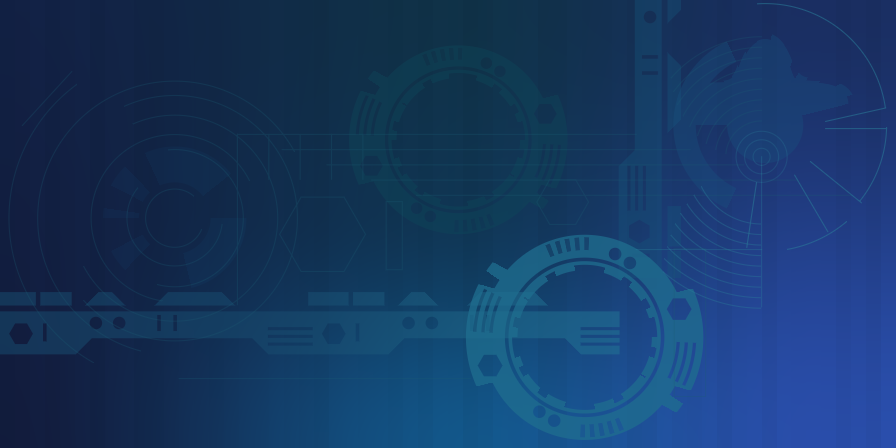
Give the GLSL for this background, as a Shadertoy shader.

```glsl
float hash(float n) { return fract(sin(n * 91.7) * 437.58); }

// Antialiased coverage of a filled distance and of a thin outline
float fill(float d) { return clamp(0.5 - d * iResolution.y, 0.0, 1.0); }
float stroke(float d) { return fill(abs(d) - 0.0012); }

float box(vec2 p, vec2 halfSize) {
    vec2 d = abs(p) - halfSize;
    return max(d.x, d.y);
}

float hexagon(vec2 p, float r) {
    p = abs(p);
    return max(p.y, 0.5 * p.y + 0.866 * p.x) - r;
}

float segment(vec2 p, vec2 a, vec2 b) {
    vec2 ab = b - a;
    return length(p - a - ab * clamp(dot(p - a, ab) / dot(ab, ab), 0.0, 1.0));
}

// Circle arc from angle a0, spanning counter-clockwise
float arc(vec2 p, float r, float a0, float span) {
    float a = mod(atan(p.y, p.x) - a0, 6.2832);
    return stroke(length(p) - r) * step(a, span);
}

// Machined ring; both halves share the same cut-outs
float gear(vec2 p) {
    if (dot(p, vec2(0.56, 0.83)) < 0.0) p = -p;
    float r = length(p), a = atan(p.y, p.x);
    float bulge = smoothstep(0.48, 0.44, abs(a + 0.02)) + smoothstep(2.42, 2.46, a);
    float body = max(r - 0.229 - 0.036 * bulge, 0.178 - r);
    float tooth = step(0.4, hash(floor(a * 7.0)));
    float rim = max(r - 0.17, 0.162 - 0.012 * tooth - r);
    float cuts = hexagon(p - vec2(0.211, 0.063), 0.024);
    cuts = min(cuts, length(p - vec2(0.101, 0.166)) - 0.014);
    cuts = min(cuts, length(p - vec2(0.068, 0.186)) - 0.014);
    float spokes = max(abs(fract(a * 10.0) - 0.5) - 0.2, 0.0) * 0.02;
    cuts = min(cuts, max(max(abs(a - 1.75) - 0.25, spokes - 0.0005), abs(r - 0.209) - 0.014));
    float grooves = (abs(fract(r * 55.0) - 0.5) - 0.2) / 55.0;
    cuts = min(cuts, max(max(abs(a + 0.25) * 0.2 - 0.04, grooves), abs(r - 0.225) - 0.027));
    return max(fill(body) * (1.0 - fill(cuts)), fill(rim));
}

// Repeating girder: x runs along it, y = 0 is the axis of the main rail
float beam(vec2 p) {
    float u = mod(p.x + 0.15, 0.698) - 0.15, v = p.y;
    float rail = abs(v) - 0.03;
    float plate = max(abs(u - 0.035) - v - 0.2, abs(v + 0.033) - 0.033);
    float tabs = min(abs(u - 0.035) - 0.045, abs(u - 0.125) - 0.035);
    tabs = min(tabs, abs(u - 0.235) + (v - 0.043) - 0.045);
    tabs = min(tabs, abs(u - 0.435) + (v - 0.043) - 0.09);
    float body = min(min(rail, plate), max(tabs, abs(v - 0.058) - 0.015));
    vec2 q = vec2(u, v);
    float cuts = min(hexagon(q - vec2(0.047, -0.02), 0.023), box(q - vec2(0.1, -0.017), vec2(0.004, 0.02)));
    cuts = min(cuts, length(vec2(abs(u - 0.24) - 0.026, v - 0.004)) - 0.014);
    float slots = (abs(fract(v * 58.0) - 0.5) - 0.2) / 58.0;
    cuts = min(cuts, max(box(q - vec2(-0.05, -0.026), vec2(0.05, 0.026)), slots));
    cuts = min(cuts, box(vec2(abs(u - 0.373) - 0.018, v - 0.004), vec2(0.004, 0.018)));
    return fill(body) * (1.0 - fill(cuts));
}

vec3 backdrop(vec2 uv) {
    vec3 left = mix(vec3(0.07, 0.11, 0.24), vec3(0.07, 0.13, 0.27), uv.y);
    vec3 middle = mix(vec3(0.07, 0.34, 0.54), vec3(0.06, 0.21, 0.33), smoothstep(0.0, 0.55, uv.y));
    middle = mix(middle, vec3(0.06, 0.195, 0.28), smoothstep(0.4, 1.0, uv.y));
    vec3 right = mix(vec3(0.16, 0.30, 0.66), vec3(0.10, 0.18, 0.38), smoothstep(0.0, 1.0, uv.y));
    vec3 c = mix(left, middle, smoothstep(0.0, 0.55, uv.x));
    return mix(c, right, smoothstep(0.5, 0.92, uv.x));
}

void mainImage(out vec4 fragColor, in vec2 fragCoord) {
    vec2 p = fragCoord / iResolution.y;
    vec2 uv = fragCoord / iResolution.xy;
    vec3 color = backdrop(uv);
    color *= 1.0 + 0.05 * (hash(floor(uv.x * 60.0)) - 0.5);
    vec3 teal = mix(vec3(0.09, 0.29, 0.43), vec3(0.13, 0.45, 0.58), smoothstep(0.5, 1.4, p.x));

    // Girders and rings
    float across = beam(vec2(0.53 - p.y, p.x - 1.447)) * step(0.38, p.y);
    color = mix(color, vec3(0.08, 0.33, 0.48), 0.38 * across);
    color = mix(color, teal, 0.55 * beam(p - vec2(0.0, 0.275)) * fill(p.x - 1.383));
    color = mix(color, vec3(0.05, 0.28, 0.35), 0.4 * gear((p - vec2(1.023, 0.688)) / 0.92));
    color = mix(color, vec3(0.12, 0.43, 0.56), 0.75 * gear(p - vec2(1.305, 0.247)));

    // Left dial: broken rings and faint rotor blocks
    vec2 l = p - vec2(0.39, 0.513);
    float ink = 0.0;
    for (float i = 0.0; i < 7.0; i++)
        ink += arc(l, 0.065 + 0.04 * i + 0.01 * hash(i), 5.0 * hash(i + 3.0), 3.5 + 2.0 * hash(i + 8.0));
    ink += arc(l, 0.37, 2.2, 2.0) + stroke(segment(p, vec2(0.05, 0.72), vec2(0.16, 0.84)));
    float sector = hash(floor(atan(l.y, l.x) * 3.0) + 20.0);
    color += vec3(0.0, 0.018, 0.025) * step(0.5, sector) * fill(abs(length(l) - 0.12) - 0.04);

    // Right dial: filled rotor, nested arcs and wedge outlines
    vec2 r = p - vec2(1.708, 0.721);
    float angle = atan(r.y, r.x), radius = length(r);
    float lobe = 0.155 + 0.035 * sin(angle * 5.0) + 0.02 * hash(floor(angle * 6.0));
    float rotor = fill(radius - lobe) * step(0.25, angle) + fill(radius - 0.085);
    rotor += fill(abs(radius - 0.18) - 0.025) * step(2.0, abs(angle));
    color = mix(color, vec3(0.09, 0.32, 0.50), 0.35 * min(rotor, 1.0));
    float bright = arc(r, 0.271, 0.14, 1.5) + arc(r, 0.271, -0.68, 0.66) + arc(r, 0.282, -1.4, 0.53);
    bright += stroke(segment(r, vec2(0.135, 0.008), vec2(0.269, 0.038)));
    bright += stroke(segment(r, vec2(0.135, -0.008), vec2(0.271, -0.008)));
    for (float i = 0.0; i < 3.0; i++) {
        float a = -0.68 - 0.2 * i - 0.16 * i * i;
        vec2 ray = vec2(cos(a), sin(a));
        bright += stroke(segment(r, ray * 0.13, ray * 0.276));
    }
    vec2 n = p - vec2(1.7, 0.65);
    for (float i = 0.0; i < 9.0; i++) {
        bright += 0.7 * arc(n, 0.15 + 0.0235 * i, 3.6 + 0.05 * i, 1.11 - 0.05 * i);
        ink += arc(n, 0.08 + 0.0235 * i, 1.57, 1.5 - 0.08 * i);
    }
    for (float i = 1.0; i < 4.0; i++) bright += 0.5 * stroke(length(n) - 0.019 * i);

    // Drafting lines, frames and hexagons
    for (float i = 0.0; i < 5.0; i++) {
        ink += stroke(segment(p, vec2(0.53 + 0.07 * i, 0.6), vec2(0.53 + 0.07 * i, 0.7)));
        float y = 0.7 - 0.034 * i;
        ink += stroke(segment(p, vec2(0.53 + 0.1 * i, y), vec2(1.42 + 0.12 * i, y)));
    }
    ink += stroke(hexagon(p - vec2(0.72, 0.477), 0.083)) + stroke(hexagon(p - vec2(1.256, 0.549), 0.05));
    ink += stroke(box(p - vec2(0.88, 0.474), vec2(0.018, 0.076)));
    ink += stroke(box(p - vec2(1.54, 0.28), vec2(0.035, 0.165)));
    ink += stroke(segment(p, vec2(0.53, 0.7), vec2(0.53, 0.32)));
    ink += stroke(segment(p, vec2(0.4, 0.155), vec2(1.05, 0.155)));
    bright += 0.6 * stroke(segment(p, vec2(1.42, 0.443), vec2(1.7, 0.443)));
    bright += 0.6 * stroke(segment(p, vec2(1.7, 0.65), vec2(1.7, 0.315)));
    color = mix(color, vec3(0.10, 0.36, 0.45), 0.28 * min(ink, 1.0));
    color = mix(color, vec3(0.16, 0.49, 0.60), 0.55 * min(bright, 1.0));
    fragColor = vec4(color, 1.0);
}
```
